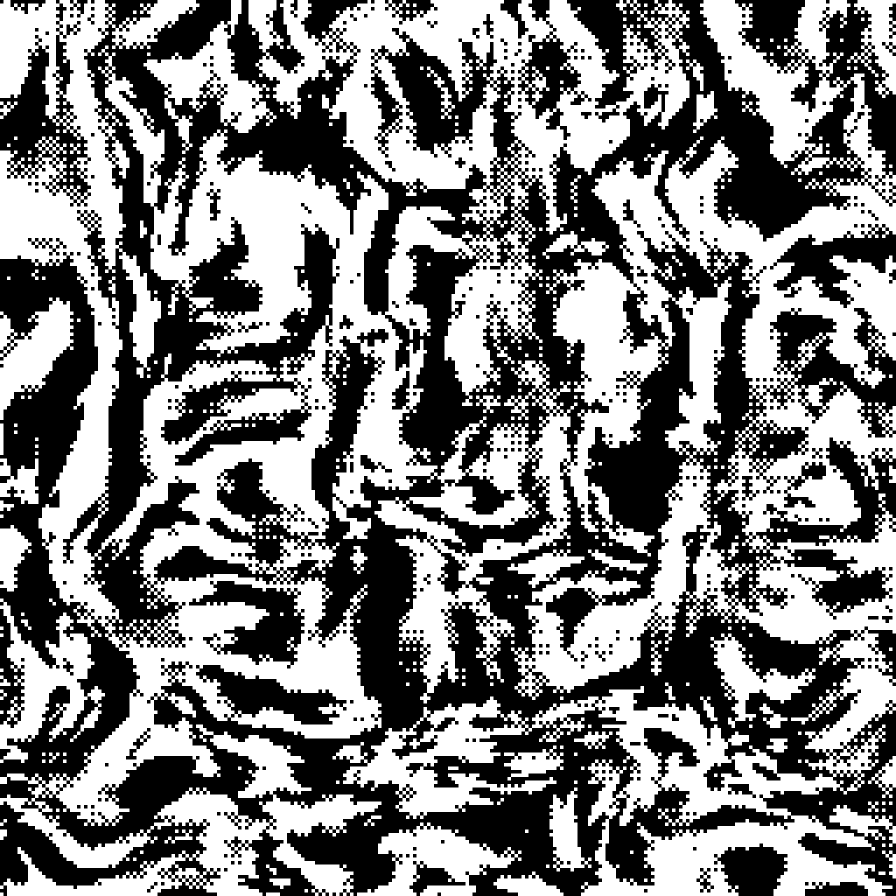
This texture is drawn by a Shadertoy shader. Its source:

```glsl
// One-bit dithered texture: warped upright and level streaks of noise,
// broken up by fine grain, then reduced to black and white square cells
// with an ordered dither jittered by a hash.

const float CELLS = 256.0;               // dither cells across the canvas
const vec2 UPRIGHT_FREQ = vec2(25.0, 10.0);
const vec2 LEVEL_FREQ = vec2(15.0, 38.0);
const vec2 FINE_UPRIGHT_FREQ = vec2(76.0, 38.0);
const vec2 FINE_LEVEL_FREQ = vec2(38.0, 82.0);
const float WARP_FREQ = 7.0;
const float WARP_SIZE = 0.065;
const float PATCH_FREQ = 6.0;            // patches of direction and contrast
const float FINE_MIN = 0.3;
const float FINE_MAX = 0.8;
const float CONTRAST_MIN = 2.0;
const float CONTRAST_MAX = 7.5;
const float JITTER = 0.3;                // random part of the threshold
const float BRIGHTNESS = 0.49;
const vec3 INK = vec3(0.0);
const vec3 PAPER = vec3(1.0);

// Integer hash of a lattice point, 0 to 1
float hash(vec2 p, float seed) {
    ivec3 i = ivec3(floor(vec3(p, seed)));
    uint h = uint(i.x) * 1597334677u ^ uint(i.y) * 3812015801u ^ uint(i.z) * 2798796415u;
    h = (h ^ (h >> 16)) * 2146121005u;
    h = (h ^ (h >> 15)) * 2221713035u;
    h ^= h >> 16;
    return float(h >> 8) / 16777216.0;
}

float slope(vec2 corner, vec2 offset, float seed) {
    float angle = 6.28318 * hash(corner, seed);
    return dot(vec2(cos(angle), sin(angle)), offset);
}

// Gradient noise with zero mean
float noise(vec2 p, float seed) {
    vec2 i = floor(p), f = p - i;
    vec2 u = f * f * f * (f * (f * 6.0 - 15.0) + 10.0);
    vec2 e = vec2(1.0, 0.0);
    float low = mix(slope(i, f, seed), slope(i + e, f - e, seed), u.x);
    float high = mix(slope(i + e.yx, f - e.yx, seed), slope(i + 1.0, f - 1.0, seed), u.x);
    return mix(low, high, u.y);
}

// Grey value before dithering
float tone(vec2 p) {
    vec2 warp = vec2(noise(p * WARP_FREQ, 1.0), noise(p * WARP_FREQ, 2.0));
    vec2 q = p + WARP_SIZE * warp;

    // Upright streaks prevail at the top, level ones at the bottom
    float lean = noise(p * PATCH_FREQ, 3.0) + 0.7 * (p.y - 0.35);
    float upright = smoothstep(-0.25, 0.25, lean);
    float broad = mix(noise(q * LEVEL_FREQ, 4.0), noise(q * UPRIGHT_FREQ, 5.0), upright);
    float fine = mix(noise(q * FINE_LEVEL_FREQ, 6.0), noise(q * FINE_UPRIGHT_FREQ, 7.0), upright);

    // Calm patches stay solid, rough ones break into grain
    float rough = smoothstep(-0.3, 0.3, noise(p * PATCH_FREQ * 1.5, 8.0));
    float crisp = smoothstep(-0.35, 0.25, noise(p * PATCH_FREQ * 1.3, 9.0));
    float sum = broad + fine * mix(FINE_MIN, FINE_MAX, rough);
    return BRIGHTNESS + sum * mix(CONTRAST_MIN, CONTRAST_MAX, crisp);
}

// Ordered 2 by 2 threshold, the base of the Bayer pattern
float bayer2(vec2 cell) {
    vec2 c = mod(floor(cell), 2.0);
    return fract(c.x * 0.5 + c.y * 0.75);
}

float ditheredCell(vec2 cell) {
    float threshold = bayer2(cell) + 0.25 * bayer2(cell * 0.5) + 0.03125;
    threshold += JITTER * (hash(cell, 10.0) - 0.5);
    return step(threshold, tone((cell + 0.5) / CELLS));
}

void mainImage(out vec4 fragColor, in vec2 fragCoord) {
    // Share of the pixel that reaches into the next cell on each axis
    float pixel = CELLS / iResolution.y;
    vec2 grid = fragCoord * pixel;
    vec2 cell = floor(grid - 0.5 * pixel);
    vec2 next = clamp((grid + 0.5 * pixel - cell - 1.0) / pixel, 0.0, 1.0);

    // Blend the covered cells for smooth edges at any size
    float light = 0.0;
    for (int k = 0; k < 4; k++) {
        vec2 side = vec2(k & 1, k >> 1);
        vec2 share = mix(1.0 - next, next, side);
        if (share.x * share.y > 0.0) light += share.x * share.y * ditheredCell(cell + side);
    }
    fragColor = vec4(mix(INK, PAPER, light), 1.0);
}
```
